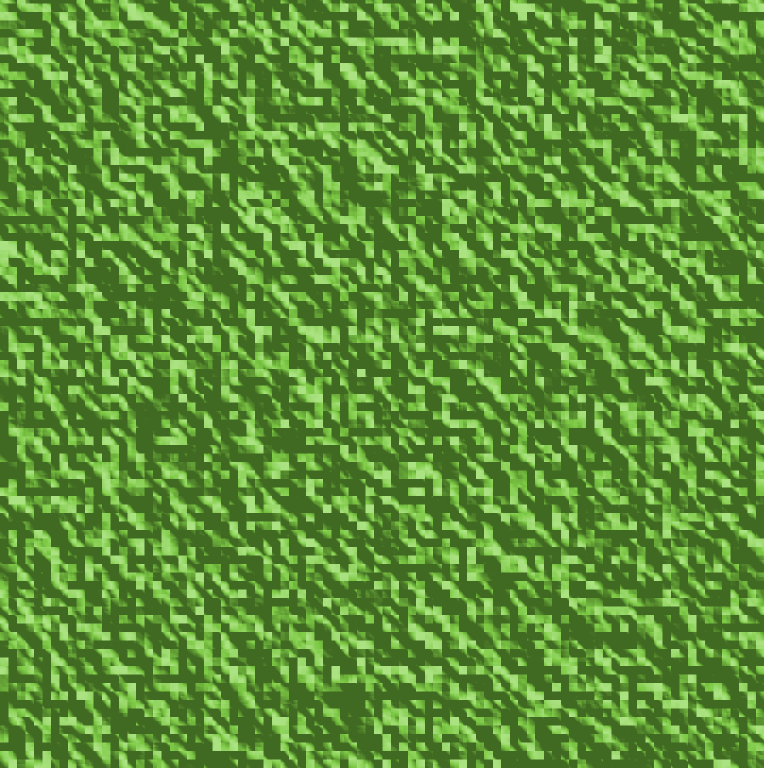
This texture is drawn by a Shadertoy shader. Its source:

```glsl
// Blocky green relief: a height field of bilinear value noise is lit from
// the upper right. Slopes jump at the cell borders and every cell has its own
// tilt, which gives short stepped streaks, hard edges and soft inner shading.

#define CELLS 90.4                  // main cells per canvas height
#define RELIEF 2.3                  // steepness of the surface
#define COARSE 0.70                 // slope share of the double-size cells
#define FINE 0.14                   // slope share of the half-size cells
#define TILT 0.75                   // range of the random tilt of a cell
#define LIGHT vec3(0.69, 0.72, 0.07) // direction towards the light
#define KNEE 0.58                   // light level of the pure leaf colour
#define PEAK 0.90                   // light level of the brightest colour
#define SHADE vec3(0.250, 0.410, 0.130)
#define LEAF vec3(0.490, 0.790, 0.270)
#define GLOW vec3(0.670, 0.885, 0.510)

// Random value of a grid point, 0 to 1
float gridRandom(ivec2 point, uint seed) {
    uint h = uint(point.x) * 1597334673u ^ uint(point.y) * 3812015801u;
    h ^= seed * 2654435769u;
    h = (h ^ (h >> 16)) * 2246822519u;
    h = (h ^ (h >> 13)) * 3266489917u;
    h ^= h >> 16;
    return float(h & 0xffffffu) / 16777215.0;
}

// Gradient of bilinear value noise, per cell
vec2 noiseSlope(vec2 p, uint seed) {
    ivec2 cell = ivec2(floor(p));
    vec2 f = fract(p);
    float a = gridRandom(cell, seed);
    float b = gridRandom(cell + ivec2(1, 0), seed);
    float c = gridRandom(cell + ivec2(0, 1), seed);
    float d = gridRandom(cell + ivec2(1, 1), seed);
    return vec2(mix(b - a, d - c, f.y), mix(c - a, d - b, f.x));
}

// Constant random slope of a whole cell
vec2 cellTilt(vec2 p) {
    ivec2 cell = ivec2(floor(p));
    return vec2(gridRandom(cell, 4u), gridRandom(cell, 5u)) - 0.5;
}

// Lit colour of the surface at a canvas position
vec3 surfaceColor(vec2 uv) {
    vec2 p = uv * CELLS;
    vec2 slope = noiseSlope(p, 1u) + TILT * cellTilt(p);
    slope += COARSE * noiseSlope(p * 0.5, 2u);
    slope += FINE * noiseSlope(p * 2.0, 3u);

    vec3 normal = normalize(vec3(-RELIEF * slope, 1.0));
    float light = max(dot(normal, LIGHT), 0.0);

    vec3 color = mix(SHADE, LEAF, min(light / KNEE, 1.0));
    return mix(color, GLOW, clamp((light - KNEE) / (PEAK - KNEE), 0.0, 1.0));
}

void mainImage(out vec4 fragColor, in vec2 fragCoord) {
    // Four samples per pixel smooth the cell borders
    vec3 sum = vec3(0.0);
    for (int i = 0; i < 4; i++) {
        vec2 offset = vec2(i % 2, i / 2) * 0.4 - 0.2;
        sum += surfaceColor((fragCoord + offset) / iResolution.y);
    }
    fragColor = vec4(sum / 4.0, 1.0);
}
```
